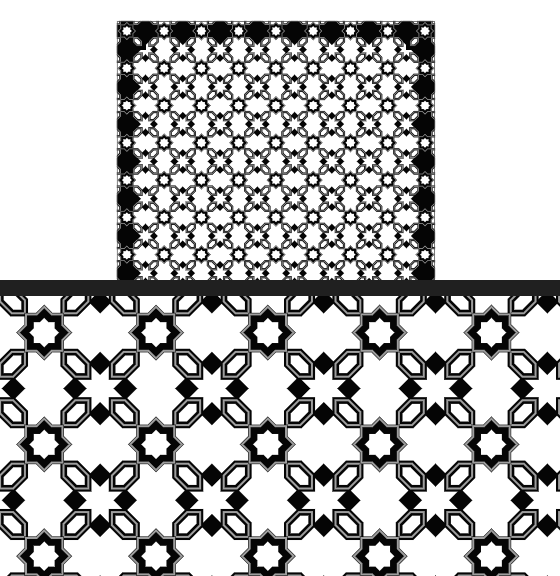
Top, the full canvas; bottom, a detail of the centre.
Write a Shadertoy shader that draws this pattern.

```glsl
#define PERIOD 0.1331
#define ORIGIN vec2(0.4531, 0.8893)
#define LAST_COLUMN 8.0
#define MARGIN 0.272
#define STAR_OUTER 0.250
#define STAR_INNER 0.132
#define PETAL_WIDTH 0.0926
#define STROKE_IN 0.042
#define STROKE_OUT 0.018
#define LINE_HALF 0.009
#define INK vec3(0.02)
#define LINE_GREY vec3(0.62)

const float SQRT_HALF = 0.70711;

// Eight-pointed star: union of a square and its 45 degree turn
float octagram(vec2 p, float radius) {
    p = abs(p);
    float square = max(p.x, p.y);
    float diamond = (p.x + p.y) * SQRT_HALF;
    return min(square, diamond) - radius * SQRT_HALF;
}

// Diamond on each axis, folded into one octant
float axisDiamond(vec2 p) {
    p = abs(p);
    p = vec2(max(p.x, p.y), min(p.x, p.y));
    return (abs(p.x - 0.225) + p.y - 0.09) * SQRT_HALF;
}

// Long hexagon on each diagonal, with right-angled ends
float diagonalPetal(vec2 p) {
    p = abs(p);
    float along = abs((p.x + p.y) * SQRT_HALF - 0.306);
    float across = abs(p.x - p.y) * SQRT_HALF;
    return max(across - PETAL_WIDTH, (along + across - 0.171) * SQRT_HALF);
}

float fill(float d, float pixel) {
    return clamp(0.5 - d / pixel, 0.0, 1.0);
}

void mainImage(out vec4 fragColor, in vec2 fragCoord) {
    vec2 uv = fragCoord / iResolution.y;
    float pixel = 1.0 / (iResolution.y * PERIOD);

    // Lattice coordinates: stars on integers, rosettes on half integers
    vec2 p = vec2(uv.x - ORIGIN.x, ORIGIN.y - uv.y) / PERIOD;
    vec2 node = floor(p + 0.5);
    vec2 star = p - node;
    vec2 rosette = fract(p) - 0.5;

    // Panel is open at the bottom
    float panel = max(abs(p.x - 0.5 * LAST_COLUMN) - 0.5 * LAST_COLUMN, -p.y) - MARGIN;

    // Cross-shaped cells centred on the outermost rows are filled
    bool onSide = node.x < 0.5 || node.x > LAST_COLUMN - 0.5;
    bool onTop = node.y < 0.5;
    float side = onSide ? abs(star.x) - abs(star.y) : 1.0;
    float top = onTop ? abs(star.y) - abs(star.x) : 1.0;
    float border = max(min(side, top), 0.23 - length(rosette));
    if (onSide && onTop) border = -1.0;
    vec3 color = mix(vec3(1.0), INK, fill(border, pixel));

    // Rosette: solid diamonds and outlined petals
    color = mix(color, INK, fill(axisDiamond(rosette) - 0.010, pixel));
    float petal = diagonalPetal(rosette);
    color = mix(color, INK, fill(petal - STROKE_OUT, pixel));
    color = mix(color, LINE_GREY, fill(abs(petal + 0.010) - LINE_HALF, pixel));
    color = mix(color, vec3(1.0), fill(petal + STROKE_IN, pixel));

    // Star ring with a fine contour
    float ring = octagram(star, STAR_OUTER);
    color = mix(color, INK, fill(ring, pixel));
    color = mix(color, LINE_GREY, fill(abs(ring + 0.014) - LINE_HALF, pixel));
    color = mix(color, vec3(1.0), fill(octagram(star, STAR_INNER), pixel));

    // Thin frame and blank surround
    color = mix(color, vec3(0.3), fill(abs(panel + 0.012) - 0.012, pixel));
    color = mix(vec3(1.0), color, fill(panel, pixel));
    fragColor = vec4(color, 1.0);
}
```
